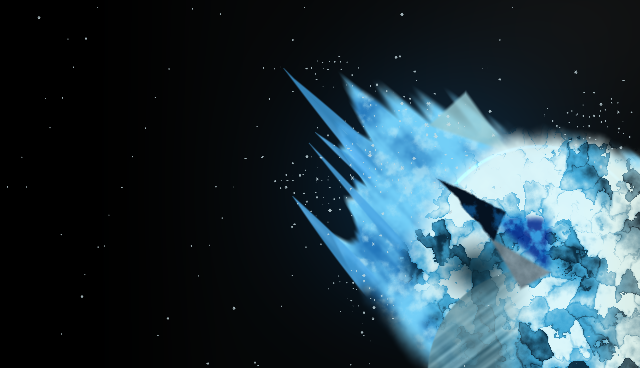
This background is drawn by a WebGL 1 fragment shader. Its source:

```glsl
precision highp float;
// Burst of blue ice shards and frosted rubble with drifting snow on a black field.
uniform vec2 u_resolution;

float hash(vec2 p) {
  return fract(sin(dot(p, vec2(127.1, 311.7))) * 43758.5453);
}

float noise(vec2 p) {
  vec2 i = floor(p), f = fract(p);
  f = f * f * (3.0 - 2.0 * f);
  return mix(mix(hash(i), hash(i + vec2(1, 0)), f.x),
             mix(hash(i + vec2(0, 1)), hash(i + vec2(1, 1)), f.x), f.y);
}

float fbm(vec2 p) {
  float sum = 0.0, amp = 0.5;
  for (int i = 0; i < 5; i++) {
    sum += amp * noise(p);
    p = mat2(1.6, 1.2, -1.2, 1.6) * p + 3.7;
    amp *= 0.5;
  }
  return sum;
}

// Cellular facets: x = distance between the two nearest seeds, y = facet shade
vec2 facets(vec2 p) {
  vec2 cell = floor(p);
  float near = 9.0, next = 9.0, shade = 0.0;
  for (int j = -1; j <= 1; j++)
    for (int i = -1; i <= 1; i++) {
      vec2 id = cell + vec2(i, j);
      float d = length(id + vec2(hash(id), hash(id + 41.0)) - p);
      if (d < near) { next = near; near = d; shade = hash(id + 7.0); }
      else next = min(next, d);
    }
  return vec2(next - near, shade);
}

float side(vec2 p, vec2 a, vec2 b) {
  vec2 e = normalize(b - a), q = p - a;
  return e.x * q.y - e.y * q.x;
}

// Soft-edged triangle with counter-clockwise corners
float triangle(vec2 p, vec2 a, vec2 b, vec2 c, float soft) {
  return smoothstep(-soft, soft, min(side(p, a, b), min(side(p, b, c), side(p, c, a))));
}

// Sliver that widens from its tip to its root
float spike(vec2 p, vec2 tip, vec2 root, float width) {
  vec2 axis = root - tip, q = p - tip;
  float t = dot(q, axis) / dot(axis, axis);
  float d = abs(side(p, tip, root)) - width * t * (1.2 - 0.5 * t);
  return (1.0 - smoothstep(-0.003, 0.003, d)) * step(0.0, t) * (1.0 - smoothstep(0.8, 1.0, t));
}

float blob(vec2 p, vec2 center, vec2 size) {
  vec2 q = (p - center) / size;
  return exp(-dot(q, q));
}

// Jittered flakes, one candidate per grid cell
float snow(vec2 p, float scale, float density) {
  vec2 id = floor(p * scale), q = fract(p * scale) - 0.5;
  q -= 0.5 * (vec2(hash(id), hash(id + 19.0)) - 0.5);
  float radius = 0.07 + 0.13 * hash(id + 5.0);
  radius *= 0.8 + 0.25 * cos(6.0 * atan(q.y, q.x + 0.0001));
  return step(hash(id + 31.0), density) * (1.0 - smoothstep(radius - 0.05, radius + 0.05, length(q)));
}

void main() {
  vec2 p = gl_FragCoord.xy / u_resolution * vec2(1.745, 1.0);
  vec2 flow = vec2(dot(p, vec2(0.68, -0.73)), dot(p, vec2(0.73, 0.68)));
  float cloud = fbm(p * 7.0), grain = fbm(p * 28.0 + 9.0);
  float strands = noise(flow * vec2(4.0, 75.0));

  // Dark field and cold halo
  vec3 color = vec3(0.02, 0.024, 0.025) * smoothstep(0.2, 0.7, p.x);
  color += vec3(0.045) * blob(p, vec2(1.6, 0.95), vec2(0.5, 0.35));
  color += vec3(0.02, 0.13, 0.22) * blob(p, vec2(1.2, 0.48), vec2(0.36, 0.33));

  // Plume with a ragged front
  float front = 0.09 + max(1.07 * (1.19 - flow.y), 1.5 * (flow.y - 1.24));
  front += 0.13 * (noise(vec2(flow.y * 32.0, 2.0)) - 0.4) + 0.05 * (strands - 0.5);
  float soft = mix(0.025, 0.1, smoothstep(1.12, 1.3, flow.y));
  float plume = smoothstep(-0.01, soft, flow.x - front);
  plume *= smoothstep(0.82, 0.91, flow.y + 0.06 * (cloud - 0.5));
  plume *= 1.0 - smoothstep(0.57, 0.61, p.y) * smoothstep(1.33, 1.42, p.x);
  vec3 blue = mix(vec3(0.13, 0.46, 0.73), vec3(0.45, 0.81, 0.97), smoothstep(0.2, 0.6, cloud + 0.12 * strands));
  blue = mix(blue, vec3(0.75, 0.92, 0.97), smoothstep(0.45, 0.75, grain) * 0.6);
  color = mix(color, blue, plume);

  // Leading slivers
  float slivers = max(spike(p, vec2(0.773, 0.815), vec2(1.03, 0.52), 0.025),
                      spike(p, vec2(0.785, 0.8), vec2(1.0, 0.6), 0.018));
  slivers = max(slivers, spike(p, vec2(0.842, 0.612), vec2(1.12, 0.3), 0.022));
  slivers = max(slivers, spike(p, vec2(0.86, 0.64), vec2(1.03, 0.5), 0.022));
  slivers = max(slivers, spike(p, vec2(0.797, 0.468), vec2(1.03, 0.2), 0.04));
  color = mix(color, vec3(0.3, 0.66, 0.9) + 0.15 * (strands - 0.5), slivers * 0.85);

  // Translucent pane and rim behind the rubble
  float pane = triangle(p, vec2(1.17, 0.66), vec2(1.39, 0.585), vec2(1.27, 0.75), 0.006);
  color = mix(color, vec3(0.56, 0.76, 0.79) + 0.2 * (cloud - 0.5), pane * 0.8);
  float rim = abs(length(p - vec2(1.47, 0.3)) - 0.302);
  color += vec3(0.1, 0.45, 0.65) * (1.0 - smoothstep(0.001, 0.007, rim)) * step(0.5, p.y);

  // Frosted rubble, darker and greyer toward the lower right
  vec2 rock = facets(p * 17.0 + 2.0 * vec2(cloud, grain));
  float light = 0.5 * rock.y + 0.75 * cloud + 0.5 * (grain - 0.5) + 0.12 * smoothstep(0.0, 0.2, rock.x);
  light += 0.4 * blob(p, vec2(1.36, 0.52), vec2(0.2, 0.11)) - 0.12 * smoothstep(0.4, 0.0, p.y);
  vec3 ice = mix(vec3(0.03, 0.16, 0.24), vec3(0.25, 0.66, 0.84), smoothstep(0.25, 0.6, light));
  ice = mix(ice, vec3(0.87, 0.97, 0.98), smoothstep(0.55, 0.9, light));
  ice = mix(ice, vec3(dot(ice, vec3(0.33))) * vec3(0.95, 1.0, 0.95), 0.7 * smoothstep(1.58, 1.74, p.x));
  float rubble = smoothstep(0.36, 0.28, length((p - vec2(1.52, 0.3)) * vec2(0.85, 1.0)) + 0.1 * (cloud - 0.5));
  rubble = max(rubble, smoothstep(1.2, 1.32, p.x) * smoothstep(0.3, 0.15, p.y));
  color = mix(color, ice, rubble * 0.95);

  // Scratched disc at the base
  float disc = smoothstep(0.292, 0.286, length(p - vec2(1.455, -0.02))) * smoothstep(1.46, 1.34, p.x);
  float scratches = noise(vec2(dot(p, vec2(0.8, 0.6)) * 7.0, dot(p, vec2(0.6, -0.8)) * 110.0));
  color = mix(color, mix(vec3(0.18, 0.36, 0.42), vec3(0.7, 0.86, 0.89), scratches * 0.6 + cloud * 0.4), disc * 0.8);

  // Dark hollow, pointed blade, deep blue core and grey underside
  color = mix(color, vec3(0.04, 0.15, 0.2), 0.85 * blob(p, vec2(1.3, 0.27), vec2(0.075, 0.06)) * smoothstep(0.25, 0.5, cloud + 0.1));
  float core = triangle(p + 0.04 * (cloud - 0.5), vec2(1.32, 0.4), vec2(1.49, 0.265), vec2(1.5, 0.4), 0.015);
  color = mix(color, mix(vec3(0.02, 0.16, 0.55), vec3(0.1, 0.55, 0.85), smoothstep(0.4, 0.65, grain)), core * 0.85);
  float under = triangle(p, vec2(1.335, 0.355), vec2(1.42, 0.215), vec2(1.5, 0.26), 0.006);
  color = mix(color, vec3(0.45, 0.53, 0.57) + 0.3 * (grain - 0.5), under);
  float blade = triangle(p + 0.012 * (grain - 0.5), vec2(1.198, 0.511), vec2(1.345, 0.345), vec2(1.38, 0.425), 0.004);
  color = mix(color, mix(vec3(0.02, 0.07, 0.13), vec3(0.05, 0.28, 0.48), smoothstep(0.45, 0.7, grain)), blade);

  // Snow gathered around the edges
  float density = 0.35 * blob(p, vec2(0.88, 0.8), vec2(0.1, 0.04)) + 0.4 * blob(p, vec2(0.85, 0.5), vec2(0.09, 0.08));
  density += 0.5 * blob(p, vec2(1.61, 0.66), vec2(0.1, 0.07)) + 0.35 * blob(p, vec2(1.0, 0.2), vec2(0.09, 0.1));
  density += 0.25 * blob(p, vec2(1.1, 0.6), vec2(0.18, 0.18));
  color = mix(color, vec3(0.78, 0.86, 0.88), 0.8 * max(snow(p, 34.0, density), snow(p + 3.0, 62.0, density)));

  gl_FragColor = vec4(clamp(color, 0.0, 1.0), 1.0);
}
```
